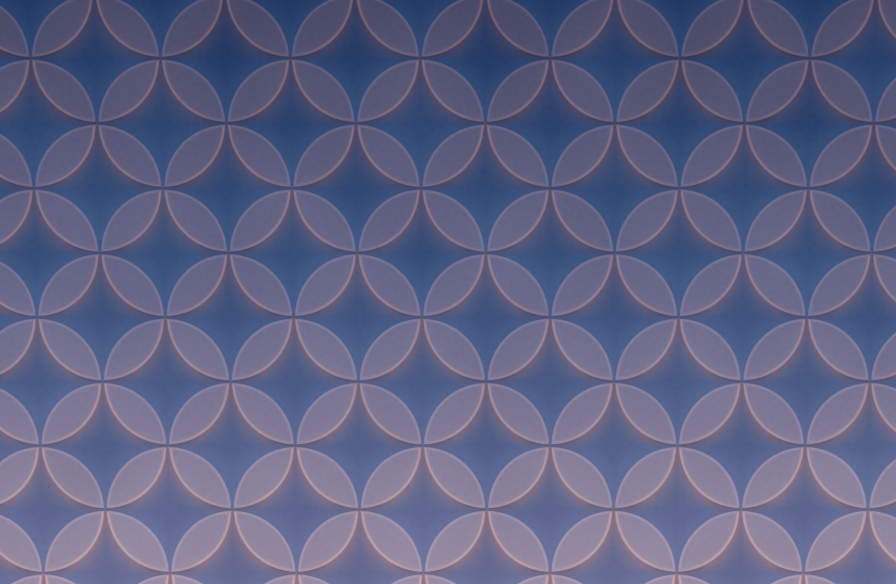
Give the GLSL for this pattern, as a WebGL 1 fragment shader.

```glsl
precision highp float;
// Dusk-lit relief of overlapping circles: raised petals over blue four-pointed hollows.
uniform vec2 u_resolution;

vec2 gradientAt(vec2 cell) {
  float angle = 6.2832 * fract(sin(dot(cell, vec2(127.1, 311.7))) * 4375.85);
  return vec2(cos(angle), sin(angle));
}

float gradientNoise(vec2 p) {
  vec2 i = floor(p), f = fract(p);
  vec2 w = f * f * f * (f * (f * 6.0 - 15.0) + 10.0);
  vec2 e = vec2(1.0, 0.0);
  float low = mix(dot(gradientAt(i), f), dot(gradientAt(i + e.xy), f - e.xy), w.x);
  float high = mix(dot(gradientAt(i + e.yx), f - e.yx), dot(gradientAt(i + e.xx), f - e.xx), w.x);
  return mix(low, high, w.y);
}

// Blend from top to middle to bottom of the canvas.
vec3 verticalRamp(vec3 top, vec3 middle, vec3 bottom, float down) {
  return down < 0.5 ? mix(top, middle, down * 2.0) : mix(middle, bottom, down * 2.0 - 1.0);
}

// Lattice in circle radii, narrowing slightly toward the bottom.
vec2 latticePoint(vec2 frag, float down) {
  float x = (frag.x - 0.614 * u_resolution.x) / u_resolution.y;
  float row = (down - 0.0996) / 0.1117;
  return vec2(x / (0.1115 - 0.0031 * down), row + 0.0017 * row * row);
}

// Offset from the nearest hollow centre, with y pointing up.
vec2 hollowOffset(vec2 p) {
  vec2 diagonal = mod(vec2(p.x + p.y, p.x - p.y), 2.0) - 1.0;
  return 0.5 * vec2(diagonal.x + diagonal.y, diagonal.y - diagonal.x);
}

void main() {
  vec2 frag = gl_FragCoord.xy;
  float down = 1.0 - frag.y / u_resolution.y;
  vec2 p = latticePoint(frag, down);
  vec2 q = hollowOffset(p);
  float pixel = 9.0 / u_resolution.y;

  // Signed distance to the slightly inset petal: negative inside.
  float d = length(1.0 - abs(q)) - 1.0 + 0.02;
  float petal = 1.0 - smoothstep(-0.7 * pixel, 0.7 * pixel, d);
  float outside = max(d, 0.0);
  float underside = smoothstep(-0.1, 0.12, q.y);
  float sideCusp = smoothstep(0.4, 0.85, abs(q.x));

  // Hollow floor, deepest in the middle of each gap.
  vec3 color = verticalRamp(vec3(0.13, 0.22, 0.39), vec3(0.23, 0.32, 0.49),
                            vec3(0.40, 0.42, 0.58), down);
  color += 0.03 * (1.0 - smoothstep(0.0, 0.35, outside)) - 0.015 * q.y;

  // Warm bounce and dark contact shadow below the petals.
  vec3 warm = verticalRamp(vec3(0.28, 0.24, 0.34), vec3(0.42, 0.36, 0.45),
                           vec3(0.60, 0.48, 0.53), down);
  vec3 shadow = verticalRamp(vec3(0.18, 0.17, 0.27), vec3(0.25, 0.23, 0.34),
                             vec3(0.38, 0.32, 0.40), down);
  color = mix(color, warm, 0.9 * underside * exp(-outside * 9.0));
  color = mix(color, shadow, 0.9 * underside * sideCusp * exp(-outside * 14.0));

  // Matte petal face, a little warmer toward its lower edge.
  vec3 face = verticalRamp(vec3(0.29, 0.29, 0.41), vec3(0.41, 0.41, 0.54),
                           vec3(0.60, 0.55, 0.64), down);
  float lowerSide = smoothstep(-0.05, 0.05, q.y);
  face += vec3(0.035, 0.02, 0.015) * lowerSide * exp(d * 14.0);

  // Thin rims: peach below, pale lilac above.
  vec3 peach = verticalRamp(vec3(0.50, 0.40, 0.44), vec3(0.64, 0.52, 0.56),
                            vec3(0.82, 0.68, 0.67), down);
  float rimWidth = max(0.02, 0.7 * pixel);
  float rim = exp(-pow((d + 0.025) / rimWidth, 2.0));
  face = mix(face, peach, 0.75 * rim * lowerSide * (1.0 - 0.6 * sideCusp));
  face += vec3(0.06, 0.055, 0.06) * rim * (1.0 - lowerSide);
  color = mix(color, face, petal);

  // Faint clouding and surface grain.
  color += 0.022 * gradientNoise(p * 0.7) + 0.012 * gradientNoise(p * 14.0);
  gl_FragColor = vec4(clamp(color, 0.0, 1.0), 1.0);
}
```
